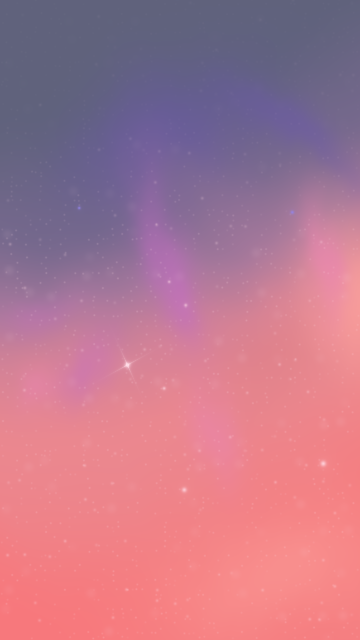
This background is drawn by a WebGL 2 fragment shader. Its source:

```glsl
#version 300 es
precision highp float;
// Dusk nebula: a slanted slate-to-coral gradient, bent by layered sines,
// is tinted by soft elliptical clouds, then dusted with hashed star cells
// and a few brighter stars, one of which has crossed rays.
uniform vec2 u_resolution;
out vec4 fragColor;

#define SLANT 0.19
#define WARP 0.022
#define WISP_WARP 0.035
#define DUST_GAIN 0.20
#define STAR_GAIN 0.34
#define HAZE_GAIN 0.09
#define RAY_LENGTH 0.026

const vec3 SLATE = vec3(0.375, 0.385, 0.485);
const vec3 DUSK = vec3(0.46, 0.41, 0.55);
const vec3 MAUVE = vec3(0.65, 0.47, 0.61);
const vec3 ROSE = vec3(0.83, 0.51, 0.59);
const vec3 SALMON = vec3(0.92, 0.53, 0.56);
const vec3 CORAL = vec3(0.96, 0.49, 0.50);
const vec3 VIOLET = vec3(0.42, 0.34, 0.68);
const vec3 ORCHID = vec3(0.77, 0.43, 0.76);
const vec3 PINK = vec3(0.92, 0.52, 0.70);
const vec3 PEACH = vec3(0.99, 0.64, 0.62);
const vec3 STARLIGHT = vec3(1.0, 0.86, 0.90);

vec2 hash2(vec2 p) {
  vec3 h = fract(p.xyx * vec3(0.1031, 0.1030, 0.0973));
  h += dot(h, h.yzx + 33.33);
  return fract((h.xx + h.yz) * h.zy);
}

mat2 turn(float a) {
  return mat2(cos(a), -sin(a), sin(a), cos(a));
}

// Layered sines: each octave is turned and bent by the one before.
vec2 waves(vec2 p) {
  vec2 sum = vec2(0.0);
  float gain = 0.5;
  for (int i = 0; i < 5; i++) {
    sum += gain * sin(p.yx + vec2(1.3, 4.1) + sum * 1.5);
    p = turn(0.7) * p * 1.8;
    gain *= 0.58;
  }
  return sum;
}

// Sky colour from the base (0) to the top (1).
vec3 sky(float h) {
  vec3 c = mix(CORAL, SALMON, smoothstep(0.0, 0.30, h));
  c = mix(c, ROSE, smoothstep(0.28, 0.44, h));
  c = mix(c, MAUVE, smoothstep(0.40, 0.54, h));
  c = mix(c, DUSK, smoothstep(0.49, 0.65, h));
  return mix(c, SLATE, smoothstep(0.61, 0.83, h));
}

// Blend a tilted elliptical cloud into the colour.
void cloud(inout vec3 c, vec2 p, vec2 center, vec2 radius, float tilt, vec3 tint, float amount) {
  vec2 d = turn(tilt) * (p - center) / radius;
  c = mix(c, tint, amount * exp(-dot(d, d)));
}

// One jittered spot per cell; only the rarest cells shine.
float starField(vec2 p, float cells, float size, float rarity) {
  vec2 id = floor(p * cells);
  vec2 seed = hash2(id + cells);
  vec2 d = fract(p * cells) - mix(vec2(0.3), vec2(0.7), hash2(id + 71.0));
  float edge = smoothstep(0.5, 0.15, length(d));
  return edge * exp(-dot(d, d) / (size * size)) * step(rarity, seed.x) * (0.3 + 0.7 * seed.y);
}

// Bright core with a faint halo.
float star(vec2 p, vec2 center, float size) {
  float r = length(p - center) / size;
  return exp(-r * r) + 0.18 * exp(-r * 0.6);
}

// Thin tapering ray along a tilted axis.
float ray(vec2 d, float tilt) {
  d = abs(turn(tilt) * d);
  return exp(-d.x / RAY_LENGTH - d.y / 0.0022);
}

void main() {
  vec2 p = gl_FragCoord.xy / u_resolution.x;
  float height = gl_FragCoord.y / u_resolution.y;
  vec2 bend = waves(p * vec2(7.0, 5.0));
  vec2 w = p + WISP_WARP * waves(p * vec2(13.0, 8.0) + 2.0);

  // Slanted gradient
  vec3 c = sky(height - SLANT * p.x * p.x + WARP * bend.x);

  // Violet upper clouds
  cloud(c, w, vec2(0.47, 1.40), vec2(0.27, 0.17), 0.5, VIOLET, 0.55);
  cloud(c, w, vec2(0.82, 1.42), vec2(0.21, 0.05), -0.6, VIOLET, 0.45);
  cloud(c, w, vec2(0.65, 1.20), vec2(0.20, 0.14), -0.4, MAUVE, 0.40);
  // Orchid wisps
  cloud(c, w, vec2(0.44, 1.08), vec2(0.065, 0.20), 0.1, ORCHID, 0.50);
  cloud(c, w, vec2(0.49, 0.94), vec2(0.055, 0.12), 0.5, ORCHID, 0.50);
  cloud(c, w, vec2(0.24, 0.76), vec2(0.06, 0.10), -0.3, ORCHID, 0.45);
  cloud(c, w, vec2(0.12, 0.71), vec2(0.05, 0.07), -0.5, PINK, 0.45);
  cloud(c, w, vec2(0.09, 0.91), vec2(0.12, 0.05), 0.3, ORCHID, 0.30);
  cloud(c, w, vec2(0.61, 0.60), vec2(0.06, 0.15), 0.2, PINK, 0.50);
  // Warm glows and the dim fold beside them
  cloud(c, w, vec2(0.79, 0.78), vec2(0.20, 0.13), 0.2, vec3(0.85, 0.49, 0.53), 0.55);
  cloud(c, w, vec2(1.00, 0.95), vec2(0.17, 0.20), 0.0, PEACH, 0.75);
  cloud(c, w, vec2(0.89, 1.03), vec2(0.045, 0.14), 0.1, PINK, 0.60);
  cloud(c, w, vec2(0.76, 0.18), vec2(0.32, 0.15), 0.3, PEACH, 0.45);
  cloud(c, w, vec2(0.00, 0.06), vec2(0.45, 0.22), -0.3, vec3(0.98, 0.45, 0.47), 0.55);

  // Scattered dust, stars and blurred spots, thinner toward the top
  float light = DUST_GAIN * starField(p, 75.0, 0.22, 0.86);
  light += STAR_GAIN * starField(p, 24.0, 0.10, 0.86);
  light += HAZE_GAIN * starField(p + 0.013, 17.0, 0.24, 0.80);
  light *= 1.0 - 0.85 * smoothstep(0.55, 0.88, height);

  // Brighter stars
  light += 0.70 * star(p, vec2(0.898, 0.490), 0.0075);
  light += 0.65 * star(p, vec2(0.512, 0.417), 0.0065);
  light += 0.55 * star(p, vec2(0.456, 0.699), 0.0045);
  light += 0.50 * star(p, vec2(0.516, 0.930), 0.0045);
  light += 0.45 * star(p, vec2(0.470, 0.995), 0.0040);
  vec2 spark = vec2(0.354, 0.764);
  light += 0.6 * star(p, spark, 0.008) + 0.6 * (ray(p - spark, -1.15) + ray(p - spark, 0.5));
  c = mix(c, STARLIGHT, clamp(light, 0.0, 1.0));
  float blueStars = star(p, vec2(0.812, 1.188), 0.005) + star(p, vec2(0.220, 1.200), 0.004);
  c = mix(c, vec3(0.58, 0.52, 0.92), min(0.7 * blueStars, 1.0));

  fragColor = vec4(c, 1.0);
}
```
